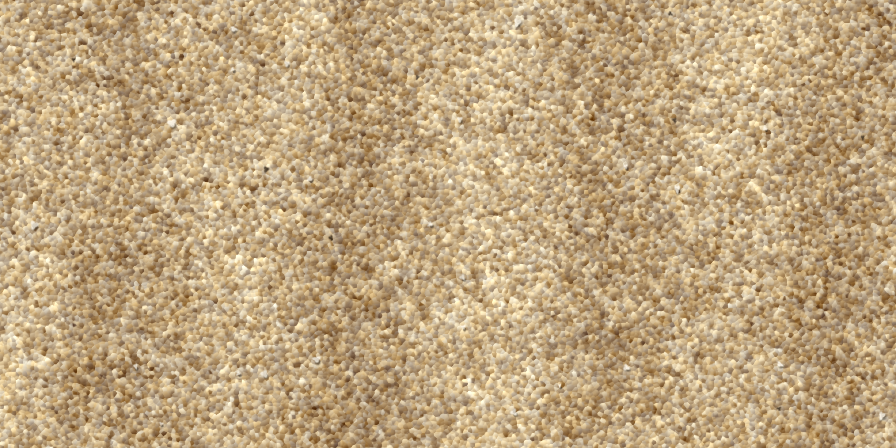
A Shadertoy shader for this texture:

```glsl
// Coarse golden sand with soft leaning ripples, pale shell chips and dark pebbles.

vec3 hash3(vec2 p) {
    vec3 q = fract(p.xyx * vec3(0.1031, 0.1030, 0.0973));
    q += dot(q, q.yxz + 33.33);
    return fract((q.xxy + q.yzz) * q.zyx);
}

float valueNoise(vec2 p) {
    vec2 cell = floor(p), f = fract(p);
    f = f * f * (3.0 - 2.0 * f);
    float low = mix(hash3(cell).x, hash3(cell + vec2(1, 0)).x, f.x);
    float high = mix(hash3(cell + vec2(0, 1)).x, hash3(cell + vec2(1, 1)).x, f.x);
    return mix(low, high, f.y);
}

// Soft-edged cellular grains: x = tone, y = tint, z = side lighting.
vec3 grains(vec2 p) {
    vec2 cell = floor(p);
    vec3 sum = vec3(0.0);
    float total = 0.0;
    for (int j = -1; j <= 1; j++) {
        for (int i = -1; i <= 1; i++) {
            vec2 id = cell + vec2(i, j);
            vec2 offset = p - id - hash3(id + 71.0).xy;
            vec3 rnd = hash3(id);
            float weight = exp(-9.0 * dot(offset, offset));
            float tone = rnd.x - 0.5 - 0.4 * step(0.95, rnd.z);
            sum += weight * vec3(tone, rnd.y - 0.5, dot(offset, vec2(-0.6, 0.8)));
            total += weight;
        }
    }
    return sum / total;
}

// Broad pale crests, steeper on their right side.
float ripples(vec2 p) {
    float bend = 0.12 * (valueNoise(p * vec2(2.0, 3.0) + 5.0) - 0.5);
    float phase = 6.2832 * (p.x - 0.02 - 0.09 * (p.y - 0.5) + bend) / 0.55;
    return cos(phase + 0.35 - 0.4 * cos(phase));
}

// Scattered chips and pebbles, at most one in each cell.
vec3 addPebbles(vec3 color, vec2 p, float grainTone) {
    vec2 id = floor(p * 9.0);
    vec3 rnd = hash3(id + 211.0);
    vec3 shape = hash3(id + 507.0);
    vec2 d = p - (id + 0.2 + 0.6 * shape.xy) / 9.0;
    float angle = 6.2832 * shape.z;
    vec2 local = mat2(cos(angle), sin(angle), -sin(angle), cos(angle)) * d;
    local.y *= 1.0 + 0.6 * rnd.y;
    float radius = mix(0.004, 0.010, rnd.z * rnd.z);
    radius *= 1.0 + 0.25 * sin(3.0 * atan(local.y, local.x + 1e-5) + angle);
    float soft = 1.0 / iResolution.y + 0.001;
    float body = 1.0 - smoothstep(-soft, soft, length(local) - radius);
    float shadow = 1.0 - smoothstep(0.3, 1.2, length(d - vec2(0.003, -0.005)) / radius);
    float pale = step(rnd.x, 0.16);
    float dark = step(0.94, rnd.x);
    color *= 1.0 - 0.4 * pale * shadow;
    color = mix(color, vec3(0.95, 0.92, 0.86) + 0.15 * grainTone, 0.9 * body * pale);
    return mix(color, vec3(0.30, 0.25, 0.19) + 0.2 * grainTone, 0.85 * body * dark);
}

void mainImage(out vec4 fragColor, in vec2 fragCoord) {
    vec2 p = fragCoord / iResolution.y;

    // Two grain sizes, each with its own tone, tint and relief
    vec3 fine = grains(p * 118.0);
    vec3 coarse = grains(mat2(0.8, 0.6, -0.6, 0.8) * p * 72.0 + 300.0);

    // Ripple light and uneven patches
    float tone = 0.045 * ripples(p);
    tone += 0.07 * (valueNoise(p * vec2(5.0, 3.0) + 20.0) - 0.5);
    tone += 0.08 * (valueNoise(p * 22.0 + 40.0) - 0.5);
    tone += 0.30 * fine.x + 0.20 * coarse.x + 0.10 * (fine.z + coarse.z) + 0.01;

    // Warm ochre to neutral tint per grain
    float tint = 0.6 * fine.y + 0.5 * coarse.y;
    vec3 color = vec3(0.742, 0.641, 0.492) + tone * vec3(0.95, 1.08, 1.06);
    color += tint * vec3(0.05, -0.03, -0.17);

    color = addPebbles(color, p, fine.x);
    fragColor = vec4(clamp(color, 0.0, 1.0), 1.0);
}
```
